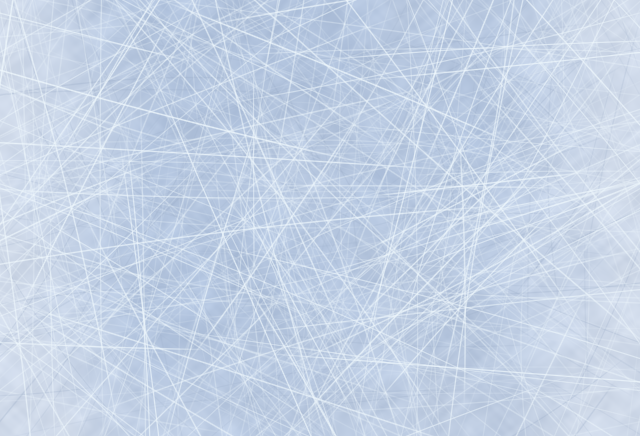
A WebGL 1 fragment shader for this texture:

```glsl
precision highp float;

uniform vec2 u_resolution;

const vec3 DEEP_ICE = vec3(0.695, 0.765, 0.868);
const vec3 FROST = vec3(0.865, 0.895, 0.942);
const vec3 SCRATCH_WHITE = vec3(0.935, 0.970, 0.990);
const vec3 GROOVE_SHADE = vec3(0.610, 0.680, 0.785);

const int SCRATCH_COUNT = 390;
const int STRAND_COUNT = 270;
const float BUNDLE_SIZE = 3.0;
const float BUNDLE_SPREAD = 0.22;
const float BUNDLE_FAN = 0.30;
const float SCRATCH_BEND = 0.14;
const float THIN_HALF = 0.0008;
const float THICK_HALF = 0.0017;
const float LINE_SOFTNESS = 1.25;
const float STREAK_CONTRAST = 0.075;
const float CLOUD_CONTRAST = 0.07;
const float FROST_AMOUNT = 0.72;
const float PI = 3.14159;

vec4 hash4(float seed) {
  vec4 h = fract(vec4(seed) * vec4(0.1031, 0.1030, 0.0973, 0.1099));
  h += dot(h, h.wzxy + 33.33);
  return fract((h.xxyz + h.yzzw) * h.zywx);
}

float hash1(vec2 cell) {
  vec3 h = fract(cell.xyx * 0.1031);
  h += dot(h, h.yzx + 33.33);
  return fract((h.x + h.y) * h.z);
}

float noise(vec2 p) {
  vec2 cell = floor(p);
  vec2 f = fract(p);
  f = f * f * (3.0 - 2.0 * f);
  float low = mix(hash1(cell), hash1(cell + vec2(1.0, 0.0)), f.x);
  float high = mix(hash1(cell + vec2(0.0, 1.0)), hash1(cell + 1.0), f.x);
  return mix(low, high, f.y);
}

float clouds(vec2 p) {
  return 0.55 * noise(p) + 0.3 * noise(p * 2.1 + 17.0) + 0.15 * noise(p * 4.3 + 41.0);
}

vec2 rotate(vec2 p, float angle) {
  float c = cos(angle);
  float s = sin(angle);
  return vec2(c * p.x + s * p.y, c * p.y - s * p.x);
}

// Brushed grain: stretched noise laid in three directions
float streaks(vec2 p) {
  float rising = noise(rotate(p, 0.65) * vec2(16.0, 75.0) + 60.0);
  float falling = noise(rotate(p, -0.75) * vec2(18.0, 90.0) + 130.0);
  float steep = noise(rotate(p, 1.25) * vec2(14.0, 60.0) + 210.0);
  return 0.45 * rising + 0.3 * falling + 0.25 * steep - 0.5;
}

// Box-filtered coverage of a slightly bent line with fading ends
float scratch(vec2 q, float halfLength, float bend, float halfWidth, float blur) {
  float d = q.y + bend * (q.x * q.x - 0.1);
  float overlap = min(d + 0.5 * blur, halfWidth) - max(d - 0.5 * blur, -halfWidth);
  float fade = 1.0 - smoothstep(0.55, 1.0, abs(q.x) / halfLength);
  return clamp(overlap / blur, 0.0, 1.0) * fade;
}

void main() {
  vec2 p = gl_FragCoord.xy / u_resolution.y;
  vec2 uv = gl_FragCoord.xy / u_resolution;
  vec2 canvas = vec2(u_resolution.x / u_resolution.y, 1.0);
  float blur = LINE_SOFTNESS / u_resolution.y;

  // Ice body, frosted towards the sides and lower edge
  float side = smoothstep(0.22, 0.54, abs(uv.x - 0.5));
  float bottom = 1.0 - smoothstep(0.0, 0.3, uv.y);
  float haze = clouds(p * 3.0 + 5.0);
  float frost = clamp(side + 0.3 * bottom + 0.7 * (haze - 0.45), 0.0, 1.0);
  vec3 color = mix(DEEP_ICE, FROST, FROST_AMOUNT * frost);
  color += CLOUD_CONTRAST * (clouds(p * 13.0 + 80.0) - 0.5);
  color += STREAK_CONTRAST * streaks(p) * vec3(1.1, 1.0, 0.8);

  // Faint short strands, pale and dark in turn
  for (int i = 0; i < STRAND_COUNT; i++) {
    float id = float(i);
    vec4 place = hash4(id + 1301.0);
    vec4 form = hash4(id + 2417.0);
    vec2 q = rotate(p - place.xy * canvas, place.z * PI);
    float cover = scratch(q, mix(0.12, 0.5, place.w), (form.x - 0.5) * 0.5,
                          mix(THIN_HALF, THICK_HALF, form.y), blur);
    vec3 tint = mix(SCRATCH_WHITE, GROOVE_SHADE, mod(id, 2.0));
    color = mix(color, tint, cover * mix(0.12, 0.34, form.z));
  }

  // Long bright scratches in loose fanned bundles
  for (int i = 0; i < SCRATCH_COUNT; i++) {
    float id = float(i);
    vec4 bundle = hash4(floor(id / BUNDLE_SIZE) + 37.0);
    vec4 place = hash4(id + 523.0);
    vec4 form = hash4(id + 3109.0);
    vec2 center = (bundle.xy * 1.1 - 0.05) * canvas + (place.xy - 0.5) * BUNDLE_SPREAD;
    float angle = bundle.z * PI + (place.z - 0.5) * BUNDLE_FAN;
    float cover = scratch(rotate(p - center, angle), mix(0.25, 0.95, place.w),
                          (form.x - 0.5) * SCRATCH_BEND,
                          mix(THIN_HALF, THICK_HALF, form.y), blur);
    color = mix(color, SCRATCH_WHITE, cover * mix(0.16, 0.85, form.z * form.z));
  }

  gl_FragColor = vec4(clamp(color, 0.0, 1.0), 1.0);
}
```
